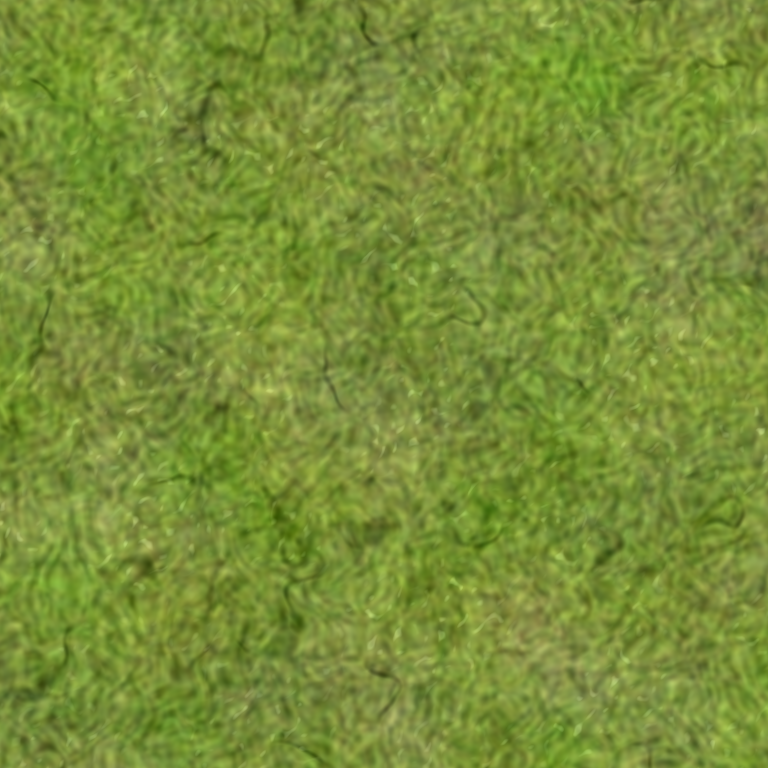
Write a Shadertoy shader that draws this texture.

```glsl
// Soft mossy meadow grass: short tangled blades, dry and lush patches, dark gaps.

#define BLADE_FREQ    vec2(36.0, 88.0)  // along and across a blade
#define GRAIN_FREQ    84.0
#define TUFT_FREQ     25.0
#define PATCH_FREQ    5.0
#define CONTRAST      0.155
#define GAP_DEPTH     0.95
#define GLINT_AMOUNT  0.75
#define MEAN_GREEN    vec3(0.478, 0.563, 0.222)
#define LIGHT_TINT    vec3(0.93, 1.0, 0.62)
#define DRY_SHIFT     vec3(0.085, -0.030, 0.135)
#define LEAF_SHIFT    vec3(0.085, 0.010, -0.020)

const int DIRECTIONS = 5;

float hash(vec2 p) {
    vec3 q = fract(p.xyx * vec3(0.1031, 0.1030, 0.0973));
    q += dot(q, q.yzx + 33.33);
    return fract((q.x + q.y) * q.z);
}

float cornerSlope(vec2 cell, vec2 offset) {
    float angle = 6.2832 * hash(cell);
    return dot(vec2(cos(angle), sin(angle)), offset);
}

// Gradient noise, roughly -0.7 to 0.7
float noise(vec2 p) {
    vec2 i = floor(p), f = p - i;
    vec2 u = f * f * f * (f * (f * 6.0 - 15.0) + 10.0);
    vec2 e = vec2(0.0, 1.0);
    return mix(mix(cornerSlope(i, f), cornerSlope(i + e.yx, f - e.yx), u.x),
               mix(cornerSlope(i + e, f - e), cornerSlope(i + 1.0, f - 1.0), u.x), u.y);
}

float fbm(vec2 p) {
    return noise(p) + 0.5 * noise(p * 2.03 + 17.3) + 0.25 * noise(p * 4.1 + 41.7);
}

vec2 rotate(vec2 p, float angle) {
    float c = cos(angle), s = sin(angle);
    return vec2(c * p.x + s * p.y, c * p.y - s * p.x);
}

// Elongated noise in several directions, each one ruling its own small areas
float blades(vec2 p) {
    float sum = 0.0, power = 0.0;
    for (int k = 0; k < DIRECTIONS; k++) {
        float id = float(k);
        float angle = 0.35 + 0.48 * id;
        float weight = exp(5.0 * noise(p * 11.0 + 23.7 * id + 5.1));
        sum += weight * noise(rotate(p, angle) * BLADE_FREQ + 61.3 * id + 120.0);
        power += weight * weight;
    }
    return sum * inversesqrt(power);
}

// Thin broken creases and a few deeper pits between the tufts
float gaps(vec2 p) {
    float crease = 1.0 - smoothstep(0.0, 0.085, abs(fbm(p * 6.5 + 70.0)));
    crease *= smoothstep(0.08, 0.42, noise(p * 9.0 + 33.0));
    float pit = smoothstep(0.34, 0.58, noise(rotate(p, 1.9) * vec2(13.0, 28.0) + 210.0));
    return crease + 0.8 * pit;
}

void mainImage(out vec4 fragColor, in vec2 fragCoord) {
    vec2 uv = fragCoord / iResolution.y;
    vec2 p = uv + 0.007 * vec2(noise(uv * 24.0 + 9.0), noise(uv * 24.0 + 57.0));

    // Light and shade, from wide patches down to single blades
    float grain = noise(p * GRAIN_FREQ + 300.0);
    float tone = 1.25 * blades(p) + 0.75 * grain;
    tone += 0.60 * noise(p * TUFT_FREQ + 150.0);
    tone += 0.45 * fbm(p * PATCH_FREQ + 80.0);
    tone -= GAP_DEPTH * gaps(p);

    // Small pale tips
    float glint = smoothstep(0.22, 0.55, noise(rotate(p, 0.9) * vec2(62.0, 92.0) + 400.0));
    glint *= smoothstep(-0.25, 0.35, noise(p * 8.0 + 250.0));
    tone += GLINT_AMOUNT * glint;

    // Dry khaki against lush green, then yellow against cool leaves
    float dry = 0.75 * fbm(p * PATCH_FREQ + 500.0) + 0.40 * noise(p * 48.0 + 90.0);
    float leaf = 0.5 * noise(p * 7.0 + 610.0) + 0.6 * noise(p * 58.0 + 700.0);

    vec3 color = MEAN_GREEN + CONTRAST * tone * LIGHT_TINT;
    color += DRY_SHIFT * dry + LEAF_SHIFT * leaf;
    color += vec3(0.02, 0.02, 0.06) * glint;
    fragColor = vec4(clamp(color, 0.0, 1.0), 1.0);
}
```
